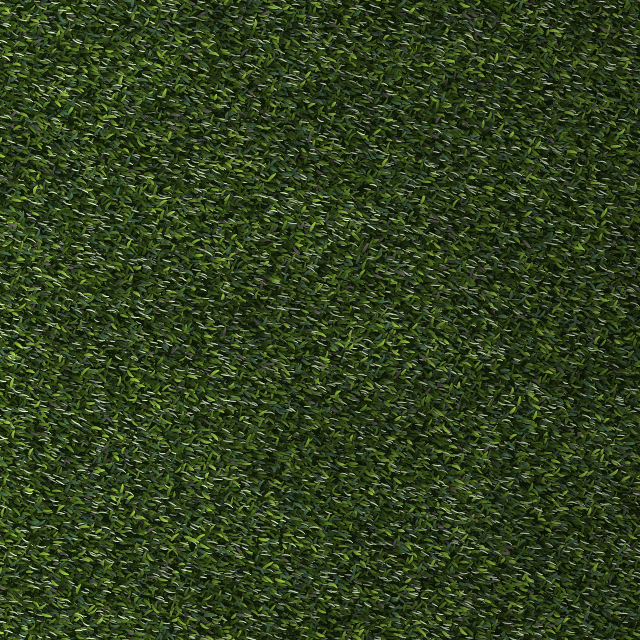
Give the GLSL for this texture, as a Shadertoy shader.

```glsl
#define CELL 0.0132
#define LAYERS 8
#define HALF_LENGTH 0.0058
#define HALF_WIDTH 0.0019
#define LEAN -0.42
#define SPREAD 0.95
#define SOFTNESS 0.0009
#define SHADOW 0.25
#define GLINT_SHARE 0.19
#define BRIGHTNESS 1.13

const vec3 SOIL      = vec3(0.05, 0.09, 0.03);
const vec3 DARK      = vec3(0.08, 0.13, 0.04);
const vec3 OLIVE     = vec3(0.15, 0.22, 0.06);
const vec3 GREEN     = vec3(0.24, 0.33, 0.11);
const vec3 BLUEGREEN = vec3(0.19, 0.28, 0.19);
const vec3 LIME      = vec3(0.37, 0.47, 0.16);
const vec3 THATCH    = vec3(0.25, 0.24, 0.22);
const vec3 GLINT     = vec3(0.56, 0.62, 0.49);

vec3 hash3(vec3 p) {
    p = fract(p * vec3(0.1031, 0.1030, 0.0973));
    p += dot(p, p.yxz + 33.33);
    return fract((p.xxy + p.yxx) * p.zyx);
}

float valueNoise(vec2 p) {
    vec2 i = floor(p), f = fract(p);
    f = f * f * (3.0 - 2.0 * f);
    float a = hash3(vec3(i, 71.0)).x;
    float b = hash3(vec3(i + vec2(1, 0), 71.0)).x;
    float c = hash3(vec3(i + vec2(0, 1), 71.0)).x;
    float d = hash3(vec3(i + vec2(1, 1), 71.0)).x;
    return mix(mix(a, b, f.x), mix(c, d, f.x), f.y);
}

vec3 bladeColor(float pick) {
    if (pick < 0.27) return OLIVE;
    if (pick < 0.55) return GREEN;
    if (pick < 0.66) return DARK;
    if (pick < 0.83) return BLUEGREEN;
    if (pick < 0.97) return LIME;
    return THATCH;
}

// Signed distance to a bent, tapered blade lying along x
float bladeDistance(vec2 p, float halfLength, float halfWidth, float bend) {
    float t = clamp(p.x / halfLength, -1.0, 1.0);
    p.y += bend * halfLength * (t * t - 0.4);
    float radius = halfWidth * (1.0 - 0.35 * t * t - 0.2 * t);
    return length(vec2(max(abs(p.x) - halfLength, 0.0), p.y)) - radius;
}

// Paint one layer of scattered blades over the colour below
vec3 paintLayer(vec3 color, vec2 uv, float layer, float soft) {
    vec2 grid = uv / CELL + layer * vec2(7.37, 3.61) + 20.0;
    vec2 home = floor(grid);
    float height = layer / float(LAYERS - 1);
    for (int j = -1; j <= 1; j++)
    for (int i = -1; i <= 1; i++) {
        vec2 cell = home + vec2(i, j);
        vec3 place = hash3(vec3(cell, layer + 1.0));
        vec3 look = hash3(vec3(cell, layer + 31.0));
        vec3 form = hash3(vec3(cell, layer + 57.0));
        bool isGlint = form.x < GLINT_SHARE;

        // Most blades share one lean; some stand across it
        float angle = LEAN + SPREAD * (place.z - 0.5);
        if (look.y < 0.28) angle += 1.35;
        if (isGlint) angle = LEAN + 0.12 + 0.5 * (place.z - 0.5);

        vec2 axis = vec2(cos(angle), sin(angle));
        vec2 offset = (grid - cell - place.xy) * CELL;
        vec2 p = vec2(dot(offset, axis), dot(offset, vec2(-axis.y, axis.x)));
        float halfLength = HALF_LENGTH * mix(0.6, 1.25, look.z);
        float halfWidth = HALF_WIDTH * (isGlint ? 0.55 : mix(0.75, 1.25, form.y));
        float d = bladeDistance(p, halfLength, halfWidth, 0.5 * (form.z - 0.5));

        // Soft contact shadow, then the lit blade
        color *= 1.0 - SHADOW * smoothstep(0.0022, 0.0, d);
        vec3 tint = isGlint ? GLINT : bladeColor(look.x);
        tint *= mix(0.55, 1.1, height) * mix(0.85, 1.15, form.y);
        tint *= 1.0 + 0.2 * clamp(p.x / halfLength, -1.0, 1.0);
        color = mix(color, tint, smoothstep(soft, -soft, d));
    }
    return color;
}

void mainImage(out vec4 fragColor, in vec2 fragCoord) {
    vec2 uv = fragCoord / iResolution.y;
    float soft = max(SOFTNESS, 0.5 / iResolution.y);

    vec3 color = SOIL;
    for (int k = 0; k < LAYERS; k++) {
        color = paintLayer(color, uv, float(k), soft);
    }

    // Light falls off to the right, with faint uneven patches
    float light = mix(1.13, 0.87, fragCoord.x / iResolution.x);
    light *= 0.9 + 0.12 * valueNoise(uv * 9.0) + 0.08 * valueNoise(uv * 28.0 + 5.0);
    fragColor = vec4(clamp(color * light * BRIGHTNESS, 0.0, 1.0), 1.0);
}
```
